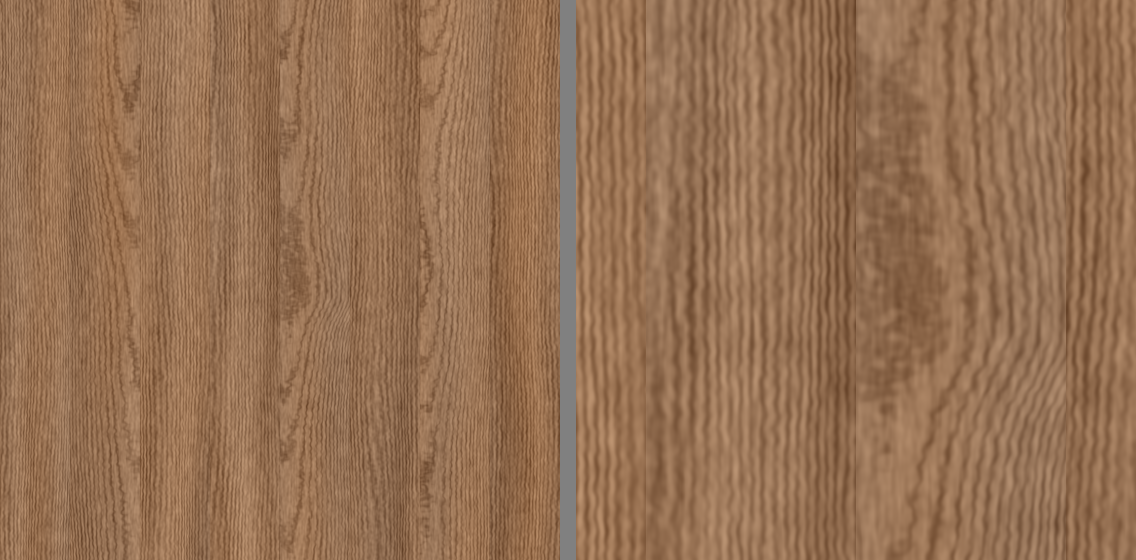
Left, the full canvas; right, a detail of the centre.
Give the GLSL for this texture, as a three.js fragment shader.

```glsl
// Walnut-toned wood panel: eight vertical staves of straight and arched ash grain.
#define STAVES 8.0
#define RINGS 15.0
#define ARCH_RINGS 11.0
#define ARCH_RISE 6.0
#define LINE_DEPTH 0.52
#define BAND_DEPTH 0.46
#define FIBRE_DEPTH 0.34
#define BASE_TONE 0.74
#define DARK_WOOD vec3(0.445, 0.300, 0.190)
#define LIGHT_WOOD vec3(0.705, 0.550, 0.420)
#define WARM_SHIFT vec3(0.030, -0.004, -0.034)

varying vec2 vUv;

const float TAU = 6.2831853;

float hash(vec2 p) {
  vec3 q = fract(vec3(p.xyx) * 0.1031);
  q += dot(q, q.yzx + 33.33);
  return fract((q.x + q.y) * q.z);
}

float cornerSlope(vec2 cell, vec2 offset) {
  float angle = TAU * hash(cell);
  return dot(vec2(cos(angle), sin(angle)), offset);
}

// Gradient noise, roughly -0.7 to 0.7
float noise(vec2 p) {
  vec2 i = floor(p), f = fract(p);
  vec2 w = f * f * f * (f * (f * 6.0 - 15.0) + 10.0);
  vec2 e = vec2(1.0, 0.0);
  float low = mix(cornerSlope(i, f), cornerSlope(i + e.xy, f - e.xy), w.x);
  float high = mix(cornerSlope(i + e.yx, f - e.yx), cornerSlope(i + e.xx, f - e.xx), w.x);
  return mix(low, high, w.y);
}

// Growth-ring phase of a quarter-sawn stave: near-parallel lines
float straightRings(float across, vec2 p, float seed) {
  float count = RINGS + 6.0 * hash(vec2(seed, 3.0));
  float spacing = 3.0 * noise(vec2(p.x * 18.0, p.y * 0.9) + seed);
  float sway = 2.2 * noise(vec2(p.x * 4.0, p.y * 3.0) + seed * 1.7);
  return count * across + spacing + sway;
}

// Growth-ring phase of a flat-sawn stave: nested arches closing on one edge
float archedRings(float across, vec2 p, float seed) {
  float fromCrest = across - 0.07 + 0.10 * noise(vec2(seed, p.y * 3.0));
  float climb = ARCH_RISE * p.y + 2.6 * noise(vec2(p.x * 5.0, p.y * 2.6) + seed);
  return ARCH_RINGS * fromCrest * fromCrest + 2.0 * across * across - climb;
}

void main() {
  vec2 p = vUv;
  float stave = min(floor(p.x * STAVES), STAVES - 1.0);
  float across = p.x * STAVES - stave;
  float seed = 17.3 * stave + 5.0;

  // Choose the cut of each stave; the first arched one is mirrored
  float arched = step(abs(mod(stave * 3.0, STAVES) - 3.0), 1.5);
  float side = stave < 1.5 ? 1.0 - across : across;

  // A swerve of the grain around a buried knot in the middle stave
  float knotted = step(abs(stave - 4.0), 0.5);
  float rise = (p.y - 0.47) / (p.y > 0.47 ? 0.10 : 0.045);
  float swerve = 0.17 * knotted * exp(-rise * rise) * smoothstep(0.0, 0.4, side);
  float bent = side - swerve;

  // Ring lines with serrated edges
  float rings = arched > 0.5 ? archedRings(bent, p, seed) : straightRings(bent, p, seed);
  rings += 0.30 * noise(vec2(p.x * 40.0, p.y * 22.0) + seed);
  rings += 0.26 * noise(vec2(p.x * 80.0, p.y * 130.0));
  float sharpness = mix(1.3, mix(4.5, 1.4, smoothstep(0.0, 0.85, side)), arched);
  float line = pow(0.5 + 0.5 * cos(TAU * rings), sharpness);
  line *= 0.85 + 0.6 * noise(vec2(p.x * 30.0, p.y * 5.0) + seed);

  // Broad heartwood bands that follow the grain
  float drift = 0.5 * noise(vec2(p.x * 3.0, p.y * 2.5) + seed);
  vec2 bandPoint = vec2(p.x * 15.0 - swerve * 2.0 + drift, p.y * 0.9) + seed;
  float band = noise(bandPoint) + 0.4 * noise(bandPoint * vec2(3.0, 1.5));
  band *= 1.0 - 0.45 * arched;

  // Short vertical fibres and fine open pores
  float fibre = noise(vec2(p.x * 210.0, p.y * 38.0));
  fibre += 0.6 * noise(vec2(p.x * 260.0, p.y * 120.0) + 9.0);
  float pores = smoothstep(0.22, 0.55, noise(vec2(p.x * 170.0, p.y * 24.0) + 41.0));

  // Faint glue joint between neighbouring staves
  float jointDistance = min(across, 1.0 - across) / STAVES;
  float joint = 1.0 - smoothstep(0.0004, 0.0022, jointDistance);

  float tone = BASE_TONE + 0.10 * (hash(vec2(seed, 8.0)) - 0.5);
  tone += BAND_DEPTH * band + FIBRE_DEPTH * fibre;
  tone -= LINE_DEPTH * line + 0.14 * pores + 0.10 * joint;

  // Tone to wood colour, with slow shifts between reddish and greyish brown
  float warmth = noise(vec2(p.x * 11.0 + drift, p.y * 0.8) + seed + 23.0);
  vec3 wood = mix(DARK_WOOD, LIGHT_WOOD, clamp(tone, -0.2, 1.15));
  gl_FragColor = vec4(wood + WARM_SHIFT * warmth, 1.0);
}
```
